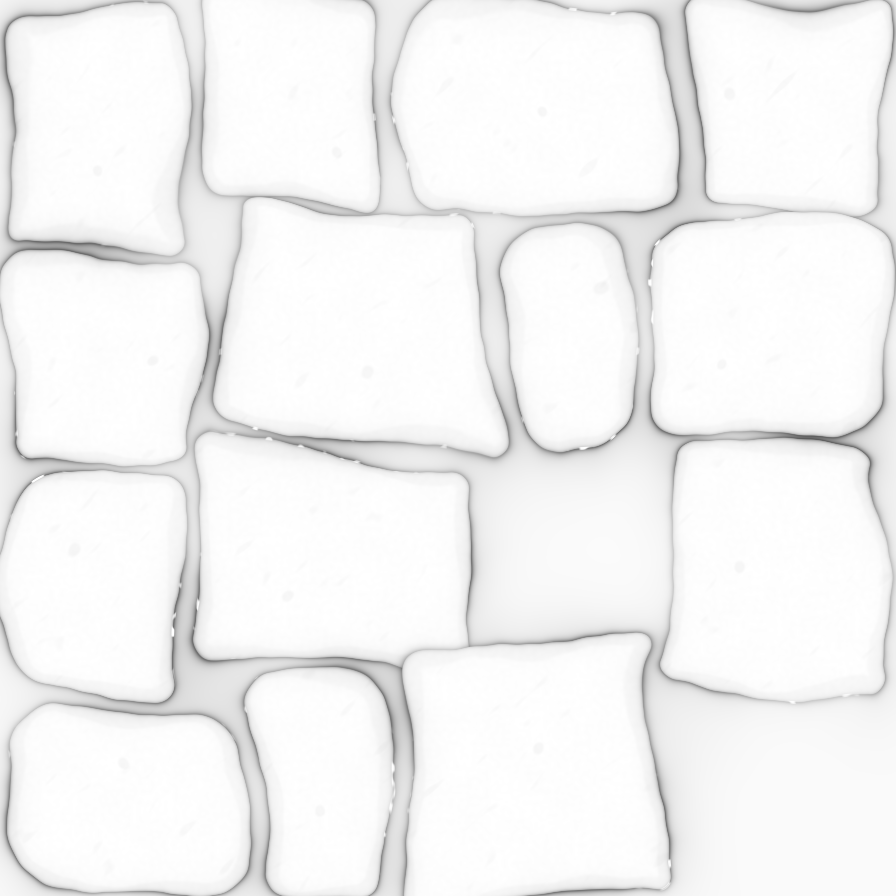
Reproduce this texture map procedurally as a WebGL 2 fragment shader.

```glsl
#version 300 es
precision highp float;

#define CELLS 4
#define SPREAD vec2(0.06, 0.035)
#define GAP 0.007
#define SHARED_WARP 0.035
#define OWN_WARP 0.022
#define TAPER 0.10
#define SLANT 0.09
#define GROUND 0.982
#define STONE 0.996
#define CREASE 0.36

uniform vec2 u_resolution;
out vec4 fragColor;

vec2 hash2(vec2 p) {
    uvec2 v = uvec2(ivec2(p)) * 1664525u + 1013904223u;
    v.x += v.y * 1664525u;
    v.y += v.x * 1664525u;
    v ^= v >> 16u;
    v.x += v.y * 1664525u;
    v.y += v.x * 1664525u;
    v ^= v >> 16u;
    return vec2(v >> 8u) / 16777216.0;
}

float corner(vec2 cell, vec2 offset) {
    float angle = 6.28319 * hash2(cell).x;
    return dot(vec2(cos(angle), sin(angle)), offset);
}

// Gradient noise, roughly -0.6 to 0.6
float noise(vec2 p) {
    vec2 i = floor(p), f = p - i;
    vec2 u = f * f * f * (f * (f * 6.0 - 15.0) + 10.0);
    vec2 e = vec2(1.0, 0.0);
    return mix(mix(corner(i, f), corner(i + e.xy, f - e.xy), u.x),
               mix(corner(i + e.yx, f - e.yx), corner(i + e.xx, f - e.xx), u.x), u.y);
}

vec2 noise2(vec2 p) {
    return vec2(noise(p), noise(p + 37.3));
}

// Position of a jittered cell border; the outermost borders stay put
float border(float index, float lane, float seed, float spread) {
    float n = float(CELLS);
    float inner = step(0.5, index) * step(index, n - 0.5);
    return index / n + inner * spread * (2.0 * hash2(vec2(index + seed, lane)).x - 1.0);
}

float roundedBox(vec2 p, vec2 halfSize, float radius) {
    vec2 q = abs(p) - halfSize + radius;
    return length(max(q, 0.0)) + min(max(q.x, q.y), 0.0) - radius;
}

// Signed distance to the stone of one cell, and its local position
float stoneDistance(vec2 uv, vec2 cell, out vec2 local) {
    vec2 low = vec2(border(cell.x, cell.y, 11.0, SPREAD.x),
                    border(cell.y, cell.x, 53.0, SPREAD.y));
    vec2 high = vec2(border(cell.x + 1.0, cell.y, 11.0, SPREAD.x),
                     border(cell.y + 1.0, cell.x, 53.0, SPREAD.y));
    vec2 halfSize = 0.5 * (high - low) - GAP;
    vec2 shape = hash2(cell + 71.0), lean = 2.0 * hash2(cell + 91.0) - 1.0;
    local = uv - 0.5 * (low + high);
    vec2 p = local + OWN_WARP * noise2(uv * 7.0 + 19.0 * (cell + 1.0));
    p.y += SLANT * lean.x * p.x;
    halfSize.x *= 1.0 - TAPER * (0.5 + 0.5 * lean.y * clamp(p.y / halfSize.y, -1.0, 1.0));
    return roundedBox(p, halfSize, mix(0.016, 0.05, shape.x * shape.x));
}

void main() {
    float scale = min(u_resolution.x, u_resolution.y);
    vec2 uv = gl_FragCoord.xy / scale;
    float blur = 0.75 / scale;

    // Variation shared by all stones
    vec2 warped = uv + SHARED_WARP * noise2(uv * 5.0) + 0.0025 * noise2(uv * 38.0);
    float wear = mix(0.5, 1.4, smoothstep(-0.4, 0.4, noise(uv * 7.0 + 5.0)));
    float bevelWidth = 0.016 + 0.016 * noise(uv * 11.0);
    float chips = smoothstep(0.2, 0.4, noise(uv * 65.0)) * smoothstep(0.05, 0.25, noise(uv * 5.0 + 9.0));
    float grain = 0.006 * noise(uv * 24.0) + 0.008 * noise(uv * 150.0);
    float scratch = 0.02 * smoothstep(0.38, 0.55, noise(vec2(uv.x + uv.y, 3.0 * (uv.y - uv.x)) * 16.0));

    float shade = GROUND + 0.015 * noise(uv * 4.0);
    float bare = 1.0;

    // Stones laid one over another in shuffled order
    for (int i = 0; i < CELLS * CELLS; i++) {
        int k = (i * 7) % (CELLS * CELLS);
        vec2 cell = vec2(k % CELLS, k / CELLS);
        if (cell == vec2(3.0, 0.0) || cell == vec2(2.0, 1.0)) continue;
        vec2 local;
        float d = stoneDistance(warped, cell, local);
        float outside = max(d, 0.0), inside = max(-d, 0.0);

        // Contact shadow, wider on bare ground
        float contact = CREASE * exp(-outside / 0.003);
        float ambient = mix(0.05, 0.08, bare) * exp(-outside / mix(0.011, 0.024, bare));
        shade *= 1.0 - wear * (contact + ambient);

        // Stone face with dark rim, faint bevel and one small pit
        float rim = wear * (0.24 * exp(-inside / 0.0016) + 0.055 * exp(-inside / 0.010));
        float bevel = 0.018 * (1.0 - smoothstep(bevelWidth - 0.005, bevelWidth, inside));
        vec2 pitCenter = 0.12 * (hash2(cell + 131.0) - 0.5);
        float pit = 0.03 * (1.0 - smoothstep(0.004, 0.008, length(local - pitCenter)));
        float face = STONE + grain - rim - bevel - pit - scratch;

        float cover = 1.0 - smoothstep(-blur, blur, d);
        shade = mix(shade, face, cover);
        bare *= 1.0 - cover;

        // Bright chips along the outline
        float outline = 1.0 - smoothstep(0.0008, 0.0008 + 2.0 * blur, abs(d));
        shade = mix(shade, 1.0, chips * outline);
    }
    fragColor = vec4(vec3(clamp(shade, 0.0, 1.0)), 1.0);
}
```
